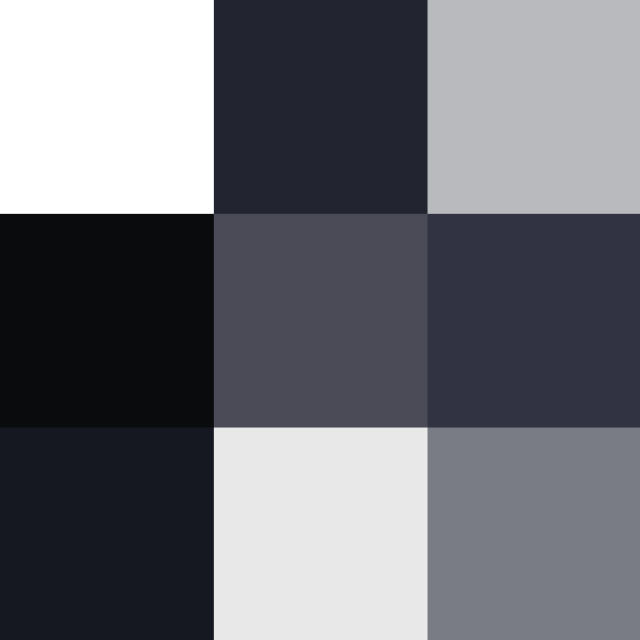
Reproduce this background procedurally as a three.js fragment shader.

```glsl
varying vec2 vUv;

// Soft step across a tile border
float borderStep(float border, float position, float softness) {
  return smoothstep(border - softness, border + softness, position);
}

// Three colours side by side, split at the two borders
vec3 threeBands(vec3 first, vec3 second, vec3 third, float position, vec2 borders, float softness) {
  vec3 color = mix(first, second, borderStep(borders.x, position, softness));
  return mix(color, third, borderStep(borders.y, position, softness));
}

void main() {
  const float softness = 0.0008;
  const vec2 columnBorders = vec2(0.334, 0.668);
  const vec2 rowBorders = vec2(0.332, 0.666);

  // Palette
  const vec3 white = vec3(1.0);
  const vec3 darkNavy = vec3(0.133, 0.141, 0.188);
  const vec3 silver = vec3(0.725, 0.729, 0.745);
  const vec3 nearBlack = vec3(0.039, 0.043, 0.051);
  const vec3 slate = vec3(0.290, 0.294, 0.337);
  const vec3 indigo = vec3(0.196, 0.200, 0.259);
  const vec3 midnight = vec3(0.082, 0.094, 0.125);
  const vec3 paleGray = vec3(0.910);
  const vec3 steel = vec3(0.475, 0.486, 0.522);

  // Rows of tiles
  vec3 topRow = threeBands(white, darkNavy, silver, vUv.x, columnBorders, softness);
  vec3 middleRow = threeBands(nearBlack, slate, indigo, vUv.x, columnBorders, softness);
  vec3 bottomRow = threeBands(midnight, paleGray, steel, vUv.x, columnBorders, softness);

  // Stack the rows from the bottom up
  vec3 color = threeBands(bottomRow, middleRow, topRow, vUv.y, rowBorders, softness);
  gl_FragColor = vec4(color, 1.0);
}
```
